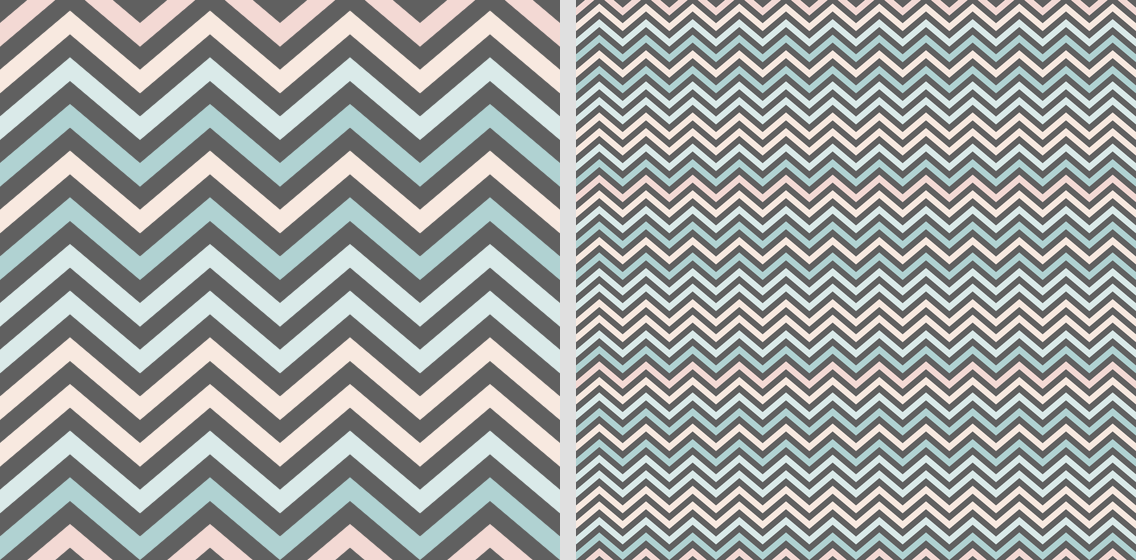
Left, the tile; right, the same tile 3 across and 3 down.
Write a WebGL 1 fragment shader that draws this pattern.

```glsl
precision highp float;
// Flat chevron stripes in soft pastels on dark grey, tiling in both directions.

uniform vec2 u_resolution;

const float ZIGZAGS = 4.0;         // peaks across the canvas
const float ROWS = 12.0;           // stripes down the canvas
const float STRIPE_WIDTH = 0.508;  // vertical thickness, in row heights
const float ZIGZAG_HEIGHT = 1.266; // peak to valley, in row heights
const float FIRST_PEAK = 0.227;    // top of the first peak, in row heights

const vec3 GREY  = vec3(0.378, 0.378, 0.378);
const vec3 CREAM = vec3(0.973, 0.914, 0.878);
const vec3 MIST  = vec3(0.855, 0.918, 0.914);
const vec3 TEAL  = vec3(0.690, 0.824, 0.824);
const vec3 PINK  = vec3(0.953, 0.851, 0.831);

// Colour order from the top: 0 cream, 1 mist, 2 teal, 3 pink
const vec4 TOP_ROWS    = vec4(0.0, 1.0, 2.0, 0.0);
const vec4 MIDDLE_ROWS = vec4(2.0, 1.0, 1.0, 0.0);
const vec4 BOTTOM_ROWS = vec4(0.0, 1.0, 2.0, 3.0);

vec3 stripeColor(float row) {
  vec4 group = row < 3.5 ? TOP_ROWS : (row < 7.5 ? MIDDLE_ROWS : BOTTOM_ROWS);
  vec4 offset = abs(vec4(0.0, 1.0, 2.0, 3.0) - mod(row, 4.0));
  float id = dot(group, 1.0 - step(0.5, offset));
  if (id < 0.5) return CREAM;
  if (id < 1.5) return MIST;
  if (id < 2.5) return TEAL;
  return PINK;
}

// 0 at the peaks, 1 at the valleys
float zigzag(float x) {
  return abs(2.0 * fract(x * ZIGZAGS) - 1.0);
}

void main() {
  vec2 uv = gl_FragCoord.xy / u_resolution;

  // Height below the zigzag in rows, with each stripe centred in its cell
  float stripeTop = FIRST_PEAK + ZIGZAG_HEIGHT * zigzag(uv.x);
  float height = (1.0 - uv.y) * ROWS - stripeTop + 0.5 - 0.5 * STRIPE_WIDTH;
  float row = mod(floor(height), ROWS);

  // Edge softened over one pixel across the slope
  float inside = 0.5 * STRIPE_WIDTH - abs(fract(height) - 0.5);
  float pixel = length(vec2(2.0 * ZIGZAGS * ZIGZAG_HEIGHT, ROWS) / u_resolution);
  float coverage = clamp(inside / pixel + 0.5, 0.0, 1.0);

  gl_FragColor = vec4(mix(GREY, stripeColor(row), coverage), 1.0);
}
```
